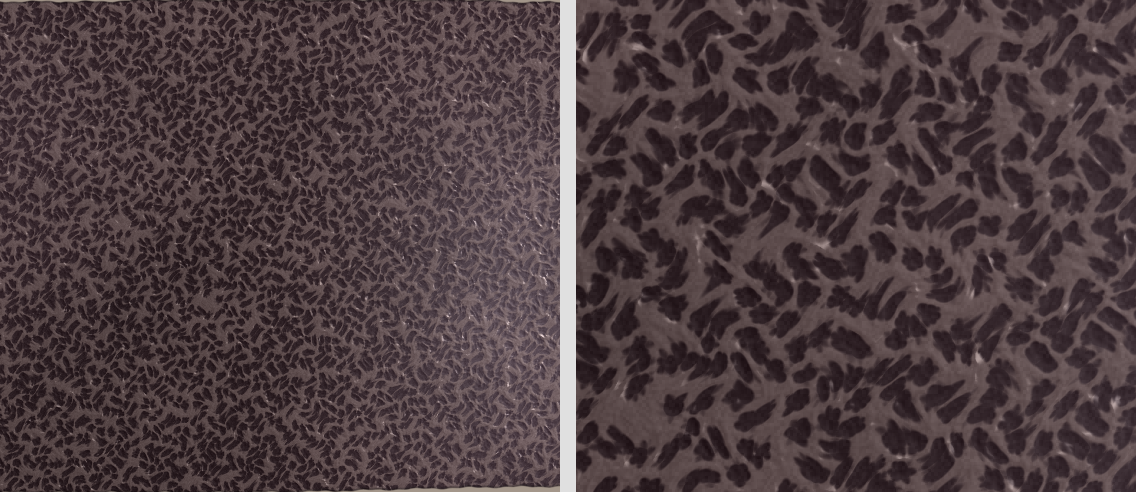
Left, the full canvas; right, a detail of the centre.
This texture is drawn by a Shadertoy shader. Its source:

```glsl
// Worn brown leather: dark pebbled blobs in a ragged, paler rubbed network.
// Two layers of warped cellular noise form the grain; their slope gives relief
// and glints, while broad soft glows add a cool sheen on the right.

const float CELLS = 54.0;        // blobs per canvas height
const float FINE_SCALE = 2.6;    // fine grain relative to the blobs
const float RAGGED = 0.42;       // how much fine grain frays the blobs
const float RELIEF = 0.15;       // strength of the embossed shading
const vec3 BLOB = vec3(0.165, 0.112, 0.128);
const vec3 RUBBED = vec3(0.365, 0.297, 0.297);
const vec3 SHEEN = vec3(0.150, 0.150, 0.166);
const vec3 HAZE = vec3(0.055, 0.047, 0.055);
const vec3 GLINT = vec3(0.32, 0.31, 0.30);
const vec3 BACKING = vec3(0.64, 0.59, 0.54);

vec2 hash2(vec2 p) {
    vec3 q = fract(vec3(p.xyx) * vec3(0.1031, 0.1030, 0.0973));
    q += dot(q, q.yzx + 33.33);
    return fract((q.xx + q.yz) * q.zy);
}

// Distances to the nearest and second nearest scattered point
vec2 cellular(vec2 p) {
    vec2 cell = floor(p), local = fract(p);
    vec2 nearest = vec2(8.0);
    for (int y = -1; y <= 1; y++) {
        for (int x = -1; x <= 1; x++) {
            vec2 offset = vec2(x, y);
            float d = length(offset + hash2(cell + offset + 40.0) - local);
            nearest.y = min(nearest.y, max(nearest.x, d));
            nearest.x = min(nearest.x, d);
        }
    }
    return nearest;
}

// Broad irregular variation from layered sines, about -1 to 1
float patches(vec2 p) {
    float sum = 0.0, gain = 0.5;
    for (int i = 0; i < 4; i++) {
        sum += gain * sin(p.x + 1.7 * sin(p.y * 0.8)) * cos(p.y + 1.3 * sin(p.x * 0.7));
        p = mat2(1.2, 1.5, -1.5, 1.2) * p + 2.3;
        gain *= 0.7;
    }
    return sum;
}

// Grain field: low inside blobs, high along the rubbed network
float grain(vec2 p) {
    vec2 q = p * CELLS;
    q += 0.28 * sin(q.yx * 1.9 + 1.5 * sin(q * 0.73));
    q = vec2(q.x - 0.22 * q.y, 0.92 * q.y);
    vec2 blobs = cellular(q);
    float fine = cellular(q * FINE_SCALE + 17.0).x;
    return blobs.x - 0.3 * (blobs.y - blobs.x) + RAGGED * (fine - 0.45);
}

// Soft elliptical pool of light
float glow(vec2 uv, vec2 center, vec2 size) {
    vec2 d = (uv - center) / size;
    return exp(-dot(d, d));
}

void mainImage(out vec4 fragColor, in vec2 fragCoord) {
    vec2 uv = fragCoord / iResolution.xy;
    vec2 p = fragCoord / iResolution.y;

    // Grain and its slope towards the light at the upper right
    float height = grain(p);
    float slope = height - grain(p + vec2(0.0022, 0.0018));
    float broad = patches(p * 9.0);
    float soft = 0.12 + 0.5 * CELLS / iResolution.y;
    float worn = smoothstep(0.36 - soft, 0.36 + soft, height + 0.07 * broad);

    // Large-scale lighting
    float sheen = glow(uv, vec2(0.93, 0.42), vec2(0.27, 0.36));
    float haze = glow(uv, vec2(0.0, 0.72), vec2(0.25, 0.38))
               + 0.8 * glow(uv, vec2(0.95, 0.92), vec2(0.5, 0.35))
               + 0.7 * glow(uv, vec2(1.0, 0.05), vec2(0.35, 0.3));
    float shade = glow(uv, vec2(0.28, 0.35), vec2(0.22, 0.32))
                + glow(uv, vec2(0.0, 0.0), vec2(0.3, 0.22));

    // Leather colour, with the network fading where light washes over it
    vec3 color = mix(BLOB, RUBBED, worn);
    color += SHEEN * sheen * (1.15 - 0.55 * worn);
    color += HAZE * haze * (1.2 - 0.5 * worn);
    color *= 1.0 - 0.10 * shade + 0.06 * broad;

    // Embossed relief, fine mottling and sparse glints
    color += RELIEF * slope * (0.55 + 0.8 * sheen + 0.3 * haze);
    color += 0.035 * (hash2(floor(p * 450.0)).x - 0.5);
    float sparkle = smoothstep(0.62, 0.95, cellular(p * CELLS * 1.4 + 71.0).x);
    float facing = smoothstep(0.05, 0.3, slope);
    color += GLINT * sparkle * facing * (0.7 + 0.5 * sheen);

    // Pale backing showing past the uneven top and bottom edges
    float wobble = 0.0012 * sin(p.x * 61.0) + 0.0008 * sin(p.x * 173.0);
    float topGap = 0.004 * (1.0 - smoothstep(0.18, 0.27, uv.x))
                 + 0.005 * smoothstep(0.84, 0.92, uv.x) - 0.001;
    float bottomGap = 0.012 * smoothstep(0.4, 1.0, uv.x) - 0.001;
    float outside = max(topGap - (1.0 - p.y), bottomGap - p.y) + wobble;
    float edge = 1.0 / iResolution.y;
    color *= 1.0 - 0.35 * smoothstep(-0.006, 0.0, outside);
    color = mix(color, BACKING, smoothstep(-edge, edge, outside));

    fragColor = vec4(clamp(color, 0.0, 1.0), 1.0);
}
```
